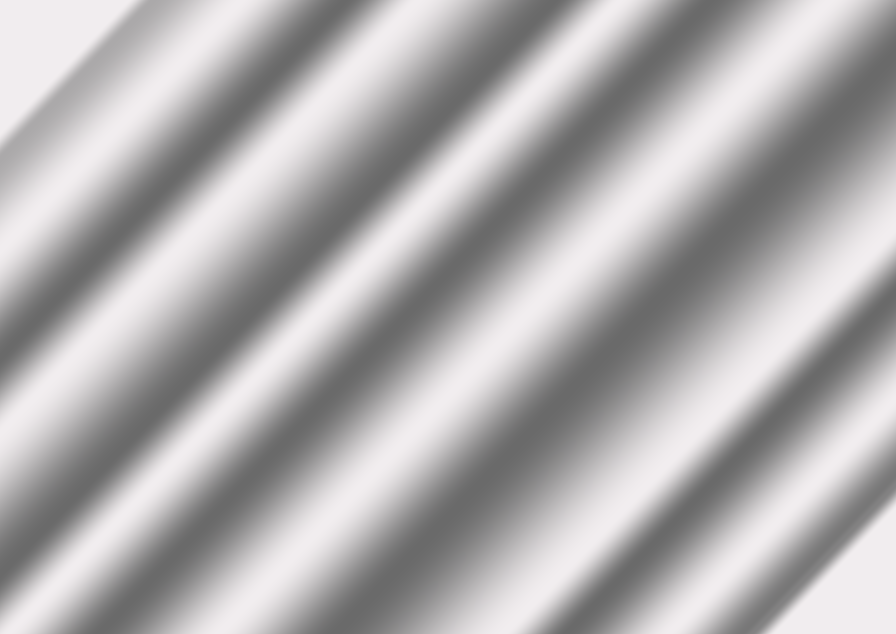
Give the GLSL for this background, as a Shadertoy shader.

```glsl
const vec3 LIGHT = vec3(0.946, 0.930, 0.937);
const vec3 DARK = vec3(0.415, 0.415, 0.415);
const float SLANT = 0.965; // weight of the downward axis in the fold direction

// Crests and troughs of the folds: position in canvas widths, shade amount
const int FOLD_COUNT = 16;
const vec2 FOLDS[FOLD_COUNT] = vec2[](
    vec2(0.143, 0.00), vec2(0.170, 0.52), vec2(0.270, 0.00), vec2(0.386, 1.00),
    vec2(0.466, 0.00), vec2(0.620, 1.00), vec2(0.692, 0.00), vec2(0.793, 1.00),
    vec2(0.927, 0.00), vec2(1.056, 1.00), vec2(1.246, 0.00), vec2(1.314, 1.00),
    vec2(1.430, 0.00), vec2(1.512, 0.90), vec2(1.522, 0.82), vec2(1.548, 0.00)
);

// Eased shade between neighbouring crests and troughs
float foldShade(float position) {
    float shade = FOLDS[0].y;
    for (int i = 1; i < FOLD_COUNT; i++) {
        float blend = smoothstep(FOLDS[i - 1].x, FOLDS[i].x, position);
        shade = mix(shade, FOLDS[i].y, blend);
    }
    return shade;
}

void mainImage(out vec4 fragColor, in vec2 fragCoord) {
    // Distance across the folds, measured from the upper left corner
    vec2 fromCorner = vec2(fragCoord.x, iResolution.y - fragCoord.y) / iResolution.x;
    float position = fromCorner.x + SLANT * fromCorner.y;

    fragColor = vec4(mix(LIGHT, DARK, foldShade(position)), 1.0);
}
```
